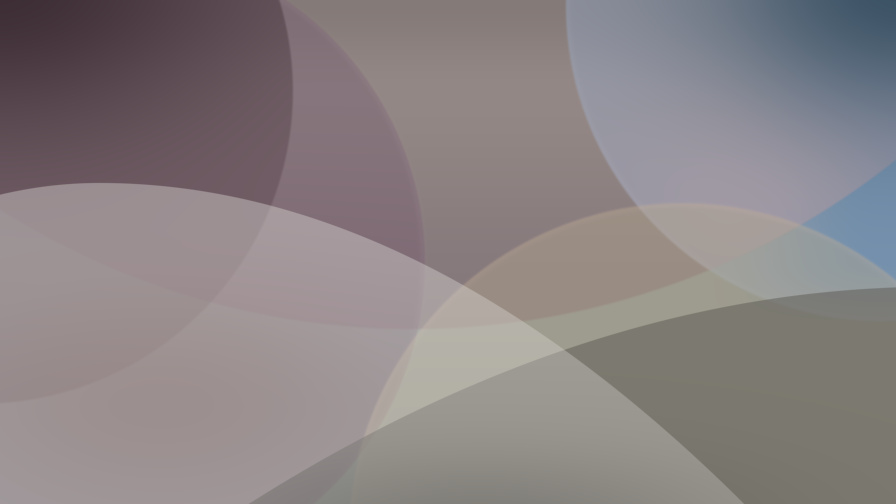
Give the GLSL for this background, as a Shadertoy shader.

```glsl
// Overlapping translucent discs and broad hills in muted mauve, blue and beige.
// Each shape is a signed distance turned into a soft mask, then blended as a tint
// from back to front; Gaussian glows add the shading inside the shapes.

const vec3 SAGE     = vec3(0.56, 0.58, 0.56);
const vec3 SEA      = vec3(0.32, 0.48, 0.60);
const vec3 ROSE     = vec3(0.59, 0.48, 0.48);
const vec3 PLUM     = vec3(0.49, 0.37, 0.41);
const vec3 SKY      = vec3(0.60, 0.66, 0.76);
const vec3 LAVENDER = vec3(0.70, 0.64, 0.67);
const vec3 DEEP_SEA = vec3(0.18, 0.28, 0.35);
const vec3 MAUVE    = vec3(0.45, 0.34, 0.43);
const vec3 WINE     = vec3(0.33, 0.25, 0.28);
const vec3 NIGHT    = vec3(0.16, 0.10, 0.13);
const vec3 SAND     = vec3(0.70, 0.65, 0.55);
const vec3 CLAY     = vec3(0.46, 0.35, 0.34);
const vec3 STONE    = vec3(0.35, 0.34, 0.32);
const vec3 PEARL    = vec3(0.86, 0.85, 0.84);

const float SOFT_EDGE = 0.0035;
const float CRISP_EDGE = 0.0016;

// Distances are positive inside the shape.
float disc(vec2 p, vec2 centre, float radius) {
    return radius - length(p - centre);
}

float hill(vec2 p, vec2 apex, float bend) {
    float dx = p.x - apex.x;
    float slope = 2.0 * bend * dx;
    return (apex.y - bend * dx * dx - p.y) / sqrt(1.0 + slope * slope);
}

float cover(float dist, float softness) {
    float edge = max(softness, 0.75 / iResolution.y);
    return smoothstep(-edge, edge, dist);
}

// Thin bright line just inside a disc's border.
float rim(float dist) {
    float t = (dist - 0.004) / 0.006;
    return exp(-t * t);
}

float glow(vec2 p, vec2 centre, vec2 size) {
    vec2 q = (p - centre) / size;
    return exp(-dot(q, q));
}

vec3 tint(vec3 base, vec3 colour, float amount) {
    return mix(base, colour, clamp(amount, 0.0, 1.0));
}

void mainImage(out vec4 fragColor, in vec2 fragCoord) {
    vec2 p = fragCoord / iResolution.y;

    // Ground, turning blue at the upper right
    float seaAmount = smoothstep(1.40, 1.74, p.x) * smoothstep(0.34, 0.48, p.y);
    vec3 colour = tint(SAGE, SEA, seaAmount);

    // Wide rose bowl hanging from the top
    float bowl = cover(disc(p, vec2(0.819, 1.882), 1.535), SOFT_EDGE);
    vec3 bowlColour = mix(PLUM, ROSE, smoothstep(0.42, 0.82, p.y));
    colour = tint(colour, bowlColour, 0.5 * bowl);
    colour *= 1.0 - 0.10 * smoothstep(0.82, 1.0, p.y);

    // Blue disc with a pale heart and a dark corner
    float blueDist = disc(p, vec2(1.748, 0.988), 0.625);
    float blue = cover(blueDist, SOFT_EDGE);
    colour = tint(colour, SKY, 0.5 * blue);
    float heart = glow(p, vec2(1.53, 0.64), vec2(0.32, 0.24));
    colour = tint(colour, LAVENDER, 0.6 * heart * blue * bowl);
    float corner = glow(p, vec2(1.80, 1.04), vec2(0.40, 0.28));
    colour = tint(colour, DEEP_SEA, 0.85 * corner * blue);
    colour += 0.012 * rim(blueDist);

    // Mauve disc and the darker wine disc over it
    float mauveDist = disc(p, vec2(0.213, 0.479), 0.630);
    float mauve = cover(mauveDist, SOFT_EDGE);
    colour = tint(colour, MAUVE, 0.38 * mauve);
    colour += 0.018 * rim(mauveDist);
    float wine = cover(disc(p, vec2(-0.039, 0.819), 0.620), SOFT_EDGE);
    colour = tint(colour, WINE, 0.36 * wine);
    float night = glow(p, vec2(-0.02, 1.04), vec2(0.50, 0.32));
    colour = tint(colour, NIGHT, 0.72 * night * wine);

    // Warm shade at the lower left
    float shade = glow(p, vec2(0.32, 0.24), vec2(0.42, 0.26));
    colour = tint(colour, CLAY, 0.55 * shade * mauve);

    // Sand disc rising from below
    float sandDist = disc(p, vec2(1.354, -0.065), 0.662);
    float sand = cover(sandDist, SOFT_EDGE);
    colour = tint(colour, SAND, 0.43 * sand);
    colour += vec3(0.022, 0.012, 0.014) * rim(sandDist);

    // Dark hill on the right
    float stone = cover(hill(p, vec2(1.852, 0.431), 0.2335), CRISP_EDGE);
    colour = tint(colour, STONE, 0.5 * stone);

    // Pale hill on the left, steeper on its near side
    float bend = p.x < 0.197 ? 0.60 : 0.389;
    float pearl = cover(hill(p, vec2(0.197, 0.637), bend), CRISP_EDGE);
    float pearlAmount = mix(0.33, 0.42, smoothstep(0.15, 0.55, p.y));
    colour = tint(colour, PEARL, pearlAmount * pearl);

    // Dimming along the bottom edge
    float dim = glow(p, vec2(0.95, -0.04), vec2(0.50, 0.14));
    colour *= 1.0 - 0.18 * dim * stone;

    fragColor = vec4(clamp(colour, 0.0, 1.0), 1.0);
}
```
